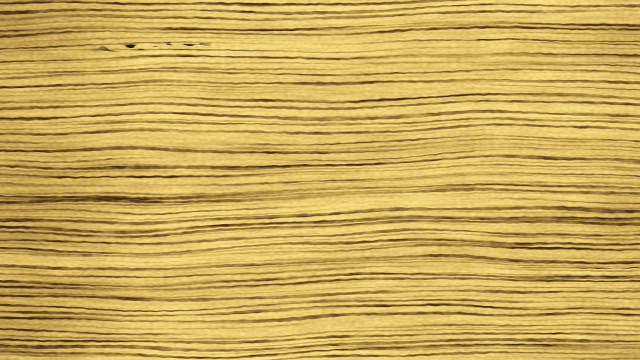
A WebGL 1 fragment shader for this texture:

```glsl
precision highp float;
uniform vec2 u_resolution;

float hash(vec2 p) {
  vec3 q = fract(p.xyx * vec3(0.1031, 0.1030, 0.0973));
  q += dot(q, q.yzx + 33.33);
  return fract((q.x + q.y) * q.z);
}

vec2 gradient(vec2 cell) {
  float angle = 6.2832 * hash(cell);
  return vec2(cos(angle), sin(angle));
}

// Gradient noise, roughly -0.7 to 0.7
float noise(vec2 p) {
  vec2 i = floor(p);
  vec2 f = p - i;
  vec2 u = f * f * f * (f * (f * 6.0 - 15.0) + 10.0);
  vec2 e = vec2(1.0, 0.0);
  float low = mix(dot(gradient(i), f), dot(gradient(i + e), f - e), u.x);
  float high = mix(dot(gradient(i + e.yx), f - e.yx),
                   dot(gradient(i + 1.0), f - 1.0), u.x);
  return mix(low, high, u.y);
}

// Wandering veins, one per row, that swell, thin and fade along their length
float veins(vec2 p, float count, float halfWidth, float presence, float seed) {
  float y = p.y * count;
  float soft = 0.0021 * count;
  float mask = 0.0;
  for (int k = -1; k <= 1; k++) {
    float row = floor(y) + float(k);
    float id = row * 7.37 + seed;
    float centre = row + 0.5 + 0.7 * (hash(vec2(row, seed)) - 0.5)
                 + 0.5 * noise(vec2(p.x * 1.7, id));
    float weight = hash(vec2(row + 40.0, seed + 9.0));
    float width = halfWidth * count * (0.55 + 0.9 * weight)
                * (1.0 + 0.8 * noise(vec2(p.x * 5.0, id + 3.3)));
    float strength = smoothstep(-0.3, 0.3,
      noise(vec2(p.x * 1.3, id + 11.6)) + presence + 0.5 * (weight - 0.5));
    strength *= 0.85 + 0.5 * noise(vec2(p.x * 22.0, id + 5.1));
    float line = 1.0 - smoothstep(width - soft, width + soft, abs(y - centre));
    mask = max(mask, line * strength);
  }
  return mask;
}

// Wood colours from dark vein to pale ground
vec3 woodColour(float tone) {
  float t = clamp(tone, -0.2, 1.2) * 5.0;
  vec3 c = mix(vec3(0.26, 0.16, 0.07), vec3(0.39, 0.27, 0.13), clamp(t + 1.0, 0.0, 1.0));
  c = mix(c, vec3(0.54, 0.41, 0.20), clamp(t, 0.0, 1.0));
  c = mix(c, vec3(0.65, 0.52, 0.26), clamp(t - 1.0, 0.0, 1.0));
  c = mix(c, vec3(0.76, 0.63, 0.31), clamp(t - 2.0, 0.0, 1.0));
  c = mix(c, vec3(0.87, 0.74, 0.39), clamp(t - 3.0, 0.0, 1.0));
  c = mix(c, vec3(0.95, 0.84, 0.48), clamp(t - 4.0, 0.0, 1.0));
  return mix(c, vec3(0.99, 0.90, 0.58), clamp(t - 5.0, 0.0, 1.0));
}

void main() {
  vec2 p = gl_FragCoord.xy / u_resolution.y;
  float aspect = u_resolution.x / u_resolution.y;

  // Bend the grain gently and roughen its edges
  vec2 g = p;
  g.y += 0.030 * noise(vec2(p.x * 1.3, p.y * 2.5 + 4.2))
       + 0.008 * noise(vec2(p.x * 4.0, p.y * 8.0))
       + 0.0022 * noise(vec2(p.x * 45.0, p.y * 60.0))
       - 0.012 * p.x;

  // Pale ground: broad bands, fine fibres and speckle
  float tone = 0.93
    + 0.22 * noise(vec2(g.x * 0.8, g.y * 13.0))
    + 0.20 * noise(vec2(g.x * 9.0, g.y * 130.0))
    + 0.16 * noise(vec2(g.x * 75.0, g.y * 170.0));

  // Shade toward the sides, strongest at the left
  float bandShade = 0.7 + 0.9 * noise(vec2(g.x * 1.5, g.y * 6.0 + 8.0));
  tone -= 0.32 * bandShade * (1.0 - smoothstep(0.0, 0.5, p.x));
  tone -= 0.10 * smoothstep(aspect - 0.25, aspect, p.x);

  // Bold veins, then finer and fainter ones
  float bold = veins(g, 44.0, 0.0030, 0.22, 3.7);
  float fine = veins(g, 76.0, 0.0016, 0.02, 21.3);
  float crowding = 0.8 + 0.5 * noise(vec2(g.x * 1.1, g.y * 7.0 + 30.0));
  tone -= 0.78 * bold * (0.6 + 0.5 * crowding);
  tone -= 0.50 * fine * crowding;
  vec3 colour = woodColour(tone);

  // Short black resin dashes, gathered in a streak at the upper left
  float dashes = smoothstep(0.05, 0.25, noise(vec2(g.x * 24.0 + g.y * 60.0, g.y * 95.0)));
  float streak = smoothstep(0.24, 0.34, p.x) * (1.0 - smoothstep(0.50, 0.62, p.x))
    * (1.0 - smoothstep(0.005, 0.012, abs(p.y - 0.865 - 0.05 * (p.x - 0.3))));
  float scattered = 0.7 * bold * smoothstep(0.28, 0.48, noise(vec2(g.x * 1.6, g.y * 11.0 + 17.0)));
  colour = mix(colour, vec3(0.13, 0.08, 0.04), dashes * max(streak, scattered));

  gl_FragColor = vec4(colour, 1.0);
}
```
